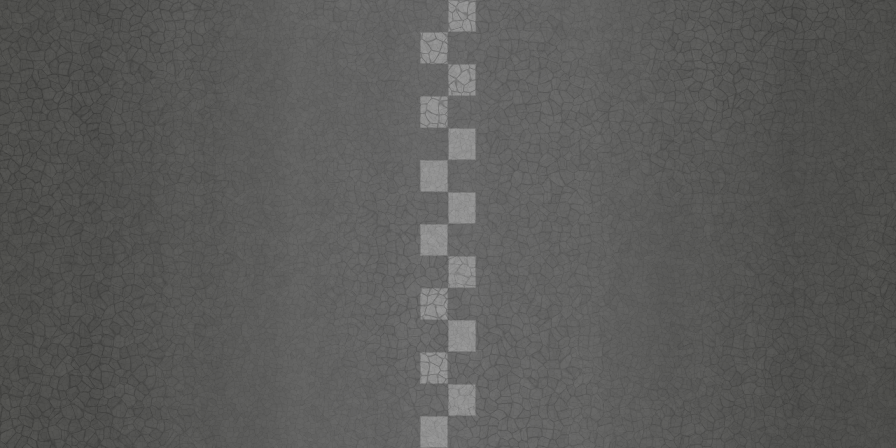
Write a WebGL 2 fragment shader that draws this texture.

```glsl
#version 300 es
precision highp float;
// Worn grey asphalt with fine cracks and a staggered checker centre line.
uniform vec2 u_resolution;
out vec4 outColor;

vec2 hash2(vec2 p) {
  vec3 q = fract(vec3(p.xyx) * vec3(0.1031, 0.103, 0.0973));
  q += dot(q, q.yzx + 33.33);
  return fract((q.xx + q.yz) * q.zy);
}

// Cellular noise: x = gap to the cell border, y = random tone of the cell
vec2 cells(vec2 p) {
  vec2 base = floor(p);
  float nearest = 9.0, second = 9.0, tone = 0.0;
  for (int j = -1; j <= 1; j++) {
    for (int i = -1; i <= 1; i++) {
      vec2 id = base + vec2(i, j);
      vec2 rnd = hash2(id);
      float d = length(id + 0.1 + 0.8 * rnd - p);
      if (d < nearest) {
        second = nearest;
        nearest = d;
        tone = rnd.x;
      } else {
        second = min(second, d);
      }
    }
  }
  return vec2(second - nearest, tone);
}

// Broad uneven patches from layered sines, roughly -1 to 1
float patches(vec2 p) {
  float a = sin(p.x * 5.3 + 1.7 * sin(p.y * 3.1 + 0.6));
  float b = sin(p.y * 7.7 + 2.0 * sin(p.x * 4.3 + 1.9));
  float c = sin(p.x * 17.0 + p.y * 13.0 + 2.0 * sin(p.y * 9.0));
  return 0.45 * a + 0.35 * b + 0.2 * c;
}

// Signed distance to a box
float box(vec2 p, vec2 halfSize) {
  vec2 d = abs(p) - halfSize;
  return length(max(d, 0.0)) + min(max(d.x, d.y), 0.0);
}

void main() {
  vec2 p = gl_FragCoord.xy / u_resolution.y;
  float x = gl_FragCoord.x / u_resolution.x;
  float px = 1.0 / u_resolution.y;

  // Road shading: light crown fading to dark shoulders
  float side = abs(x - 0.5) * 2.0;
  float tone = mix(0.402, 0.297, smoothstep(0.0, 1.0, side));
  tone += 0.004 * sin(x * 41.0) + 0.003 * sin(x * 97.0 + 1.0);
  float uneven = patches(p);
  tone += 0.007 * uneven;

  // Smoother wheel tracks soften the cracks
  float track = exp(-pow((side - 0.4) / 0.13, 2.0));
  float wear = clamp(0.65 + 0.4 * uneven - 0.35 * track, 0.15, 1.0);

  // Stones and cracks at two scales, then fine grain
  vec2 warped = p + 0.004 * sin(p.yx * 71.0 + 2.0 * sin(p * 37.0));
  vec2 coarse = cells(warped * 44.0);
  vec2 fine = cells(warped * 83.0 + 17.0);
  float crack = 1.0 - smoothstep(0.0, 0.16 + 22.0 * px, coarse.x);
  float hairline = 1.0 - smoothstep(0.0, 0.2 + 30.0 * px, fine.x);
  float grain = hash2(floor(p * 256.0)).x - 0.5;
  tone += 0.022 * (coarse.y - 0.5) * wear + 0.018 * (fine.y - 0.5);
  tone += 0.014 * grain + 0.012;
  tone -= wear * 0.052 * crack + 0.018 * hairline;

  // Painted squares: two columns, alternating over fourteen rows
  vec2 cell = vec2(0.0625, 1.0 / 14.0);
  float row = floor(p.y / cell.y);
  float column = mod(row, 2.0) - 0.5;
  vec2 local = vec2(x * 2.0 - 1.0 - column * cell.x, p.y - (row + 0.5) * cell.y);
  float edge = box(local, cell * 0.5 - 0.002) - 0.001;
  edge += 0.0012 * (fine.y - 0.5);
  float paint = 1.0 - smoothstep(-px, px, edge);

  // Paint dulls the stones and chips along some cracks
  float chips = crack * smoothstep(0.45, 0.9, hash2(vec2(row, 5.0)).x + 0.3 * coarse.y);
  float paintTone = 0.58 + 0.03 * (fine.y - 0.5) + 0.025 * grain;
  paintTone -= 0.025 * hairline + 0.02 * crack + 0.09 * chips;
  tone = mix(tone, paintTone, paint * 0.97);

  vec3 tint = mix(vec3(1.0), vec3(1.005, 1.005, 0.975), side);
  outColor = vec4(tone * tint, 1.0);
}
```
